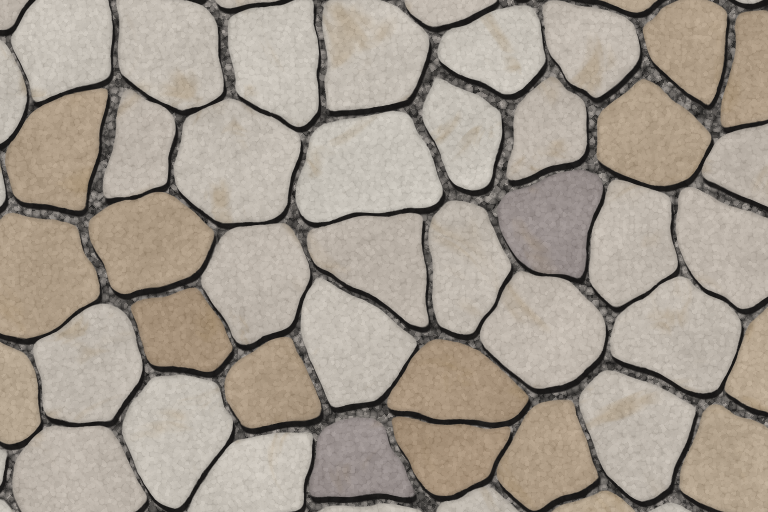
Reproduce this texture procedurally as a WebGL 1 fragment shader.

```glsl
precision highp float;
// Crazy paving: pale irregular flagstones set in dark gravel, lit from above.
// Stones are rounded Voronoi cells with uneven joints; a shifted copy of the
// same shape casts the shadow. Cellular noise makes gravel, sines make mottling.

uniform vec2 u_resolution;

vec2 hash2(vec2 p) {
  vec2 q = vec2(dot(p, vec2(127.1, 311.7)), dot(p, vec2(269.5, 183.3)));
  return fract(sin(q) * 43758.55);
}

// Layered, folded sines, roughly -0.9 to 0.9
float ripples(vec2 p) {
  float sum = 0.0, amp = 0.5;
  for (int i = 0; i < 5; i++) {
    p = mat2(0.8, 0.6, -0.6, 0.8) * p * 1.7 + 0.9 * sin(p.yx * 1.3) + 2.1;
    sum += amp * sin(p.x) * cos(p.y);
    amp *= 0.62;
  }
  return sum;
}

// Cellular grains: x = distance to the grain centre, y = random tone
vec2 grains(vec2 p) {
  vec2 cell = floor(p), best = vec2(9.0, 0.0);
  for (int j = -1; j <= 1; j++)
  for (int i = -1; i <= 1; i++) {
    vec2 c = cell + vec2(i, j), h = hash2(c);
    float d = length(c + h - p);
    if (d < best.x) best = vec2(d, fract(h.x * 7.3 + h.y * 3.1));
  }
  return best;
}

vec2 stoneCentre(vec2 cell) {
  return cell + 0.08 + 0.84 * hash2(cell + 17.0);
}

// x = depth inside the stone (negative in the joints), yz = stone identity
vec3 flagstone(vec2 p) {
  p = p * 5.0 + 0.05 * sin(p.yx * 13.0 + vec2(0.4, 2.0));
  p += 0.015 * sin(p.yx * 11.0 + 3.0 * sin(p * 4.0));
  vec2 cell = floor(p), id = cell, toNear = vec2(9.0);
  for (int j = -1; j <= 1; j++)
  for (int i = -1; i <= 1; i++) {
    vec2 c = cell + vec2(i, j), r = stoneCentre(c) - p;
    if (dot(r, r) < dot(toNear, toNear)) { toNear = r; id = c; }
  }
  // A soft minimum over the edges rounds the corners
  float sum = 0.0;
  for (int j = -2; j <= 2; j++)
  for (int i = -2; i <= 2; i++) {
    vec2 c = id + vec2(i, j), r = stoneCentre(c) - p, across = r - toNear;
    if (dot(across, across) > 0.0001) {
      float h = hash2(id + c).x;
      float joint = 0.016 + 0.055 * h * h;
      sum += exp(-24.0 * (dot(0.5 * (r + toNear), normalize(across)) - joint));
    }
  }
  return vec3(-log(sum) / 120.0, id);
}

vec3 stoneColour(vec2 p, vec2 id, float depth) {
  vec2 h = hash2(id + 5.0);
  vec3 col = mix(vec3(0.785, 0.765, 0.73), vec3(0.74, 0.705, 0.665), h.x);
  vec3 tan_ = mix(vec3(0.71, 0.64, 0.55), vec3(0.62, 0.53, 0.43), h.x * h.x);
  vec3 mauve = vec3(0.60, 0.565, 0.555);
  col = mix(col, tan_, 0.85 * step(0.86, h.y));
  col = mix(col, mauve, step(h.y, 0.10));
  // Broad weathering, ochre stains and fine rough grain
  float weather = ripples(p * 8.0 + id * 3.7);
  col += 0.035 * weather;
  float stain = smoothstep(0.25, 0.9, ripples(p * 11.0 - id * 5.1));
  col = mix(col, vec3(0.62, 0.53, 0.40), 0.4 * stain);
  vec2 pits = grains(p * 130.0);
  col += 0.028 * ripples(p * 75.0) + 0.05 * (pits.y - 0.5);
  col -= 0.05 * smoothstep(0.5, 0.9, pits.x);
  return col * mix(0.88, 1.0, smoothstep(0.0, 0.009, depth));
}

vec3 gravelColour(vec2 p) {
  vec2 coarse = grains(p * 75.0), fine = grains(p * 170.0);
  float tone = 0.23 + 0.27 * coarse.y + 0.16 * (fine.y - 0.5);
  tone *= 1.1 - 0.5 * smoothstep(0.25, 0.85, coarse.x);
  return tone * vec3(1.04, 1.0, 0.96);
}

void main() {
  vec2 p = gl_FragCoord.xy / u_resolution.y;
  float soft = 0.8 / u_resolution.y;
  float chips = 0.0016 * ripples(p * 38.0);

  vec3 stone = flagstone(p);
  float depth = stone.x + chips;
  float caster = flagstone(p + vec2(-0.004, 0.011)).x + chips;

  vec3 col = gravelColour(p);
  float shadow = smoothstep(-0.0025, 0.0015, caster);
  col = mix(col, vec3(0.075, 0.07, 0.068) + 0.08 * col, shadow);
  col = mix(col, stoneColour(p, stone.yz, depth), smoothstep(-soft, soft, depth));
  gl_FragColor = vec4(clamp(col, 0.0, 1.0), 1.0);
}
```
